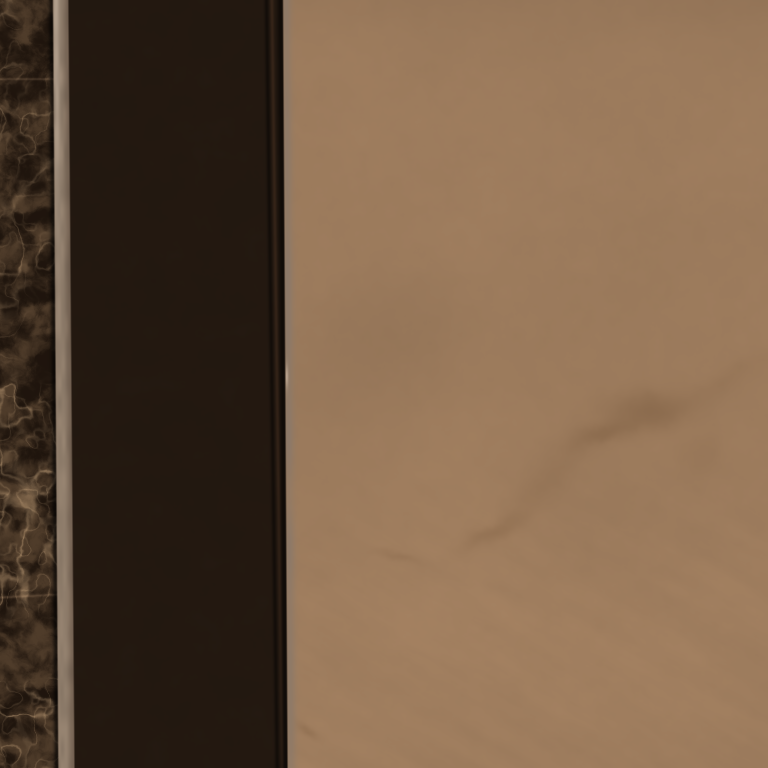
A Shadertoy shader for this texture:

```glsl
// Tan stone panel beside a dark vertical trim, a metal strip and brown veined marble.

float hash(vec2 p) {
    vec3 q = fract(vec3(p.xyx) * 0.1031);
    q += dot(q, q.yzx + 33.33);
    return fract((q.x + q.y) * q.z);
}

float noise(vec2 p) {
    vec2 cell = floor(p), f = fract(p);
    f = f * f * (3.0 - 2.0 * f);
    return mix(mix(hash(cell), hash(cell + vec2(1, 0)), f.x),
               mix(hash(cell + vec2(0, 1)), hash(cell + vec2(1, 1)), f.x), f.y);
}

float fbm(vec2 p) {
    float sum = 0.0, amp = 0.5;
    for (int i = 0; i < 5; i++) {
        sum += amp * noise(p);
        p = mat2(1.6, 1.2, -1.2, 1.6) * p + 7.3;
        amp *= 0.5;
    }
    return sum;
}

// Coverage right of an edge
float rightOf(float x, float edge, float soft) {
    return smoothstep(edge - soft, edge + soft, x);
}

// Soft line around a centre
float glow(float d, float width) {
    return exp(-d * d / (width * width));
}

// Soft rotated ellipse
float blot(vec2 p, vec2 center, vec2 radius, float angle) {
    float c = cos(angle), s = sin(angle);
    vec2 q = mat2(c, -s, s, c) * (p - center) / radius;
    return exp(-dot(q, q));
}

vec3 darkMarble(vec2 p) {
    vec2 warped = p + 0.022 * vec2(fbm(p * 32.0), fbm(p * 32.0 + 19.0));
    float cloud = fbm(warped * 48.0);
    float veinA = glow(noise(warped * vec2(42.0, 34.0)) - 0.5, 0.045);
    float veinB = glow(noise(warped * vec2(75.0, 60.0) + 41.0) - 0.5, 0.07);
    float patches = smoothstep(0.3, 0.7, noise(p * vec2(20.0, 13.0) + 3.0));
    float lower = 1.0 - smoothstep(0.35, 0.65, p.y);
    vec3 color = mix(vec3(0.12, 0.08, 0.05), vec3(0.31, 0.235, 0.165), smoothstep(0.25, 0.75, cloud));
    color += vec3(0.19, 0.165, 0.13) * (veinA + 0.5 * veinB) * patches * (0.65 + 0.35 * lower);
    float seams = glow(p.y - 0.897, 0.0016) + glow(p.y - 0.222 - 0.05 * p.x, 0.0018);
    return color + vec3(0.12, 0.10, 0.08) * seams;
}

vec3 tanStone(vec2 p) {
    float broad = fbm(p * vec2(5.0, 6.0) + 2.0) - 0.48;
    float slope = p.y + 0.55 * p.x;
    float streaks = fbm(vec2(p.x * 9.0, slope * 42.0)) - 0.48;
    float fine = fbm(p * 55.0) - 0.48;
    vec3 color = vec3(0.612, 0.482, 0.362);
    color *= 1.0 + 0.06 * broad + 0.045 * streaks * (1.0 - smoothstep(0.2, 0.5, p.y)) + 0.022 * fine;
    color *= 1.0 - 0.05 * blot(p, vec2(0.51, 0.57), vec2(0.10, 0.08), 0.3);
    color *= 1.0 + 0.03 * blot(p, vec2(0.70, 0.15), vec2(0.30, 0.13), -0.2);

    // Diagonal stain with ragged edges
    vec2 q = p + 0.022 * (vec2(fbm(p * 25.0), fbm(p * 25.0 + 11.0)) - 0.48);
    float stain = 0.9 * blot(q, vec2(0.845, 0.466), vec2(0.052, 0.024), 0.1);
    stain += 0.8 * blot(q, vec2(0.785, 0.436), vec2(0.038, 0.012), 0.25);
    stain += 0.65 * blot(q, vec2(0.637, 0.308), vec2(0.042, 0.012), 0.5);
    stain += 0.45 * blot(q, vec2(0.515, 0.273), vec2(0.028, 0.006), -0.15);
    stain += 0.35 * blot(q, vec2(0.71, 0.375), vec2(0.075, 0.022), 0.85);
    stain += 0.30 * blot(q, vec2(0.95, 0.505), vec2(0.075, 0.018), 0.45);
    stain += 0.25 * blot(q, vec2(0.91, 0.41), vec2(0.03, 0.025), 0.8);
    stain += 0.6 * blot(q, vec2(0.404, 0.046), vec2(0.014, 0.006), -0.5);
    color *= 1.0 - vec3(0.11, 0.13, 0.16) * min(stain, 1.0);
    return color * (1.0 - 0.05 * smoothstep(0.9, 1.05, p.y));
}

vec3 darkTrim(float x, float ridge, float edge, vec2 p) {
    vec3 color = vec3(0.135, 0.094, 0.063) * (0.97 + 0.08 * fbm(p * 30.0));
    color *= 1.0 - 0.45 * glow(x - ridge + 0.003, 0.003);
    color += vec3(0.07, 0.045, 0.03) * glow(x - ridge - 0.004, 0.0025);
    return color * (1.0 - 0.55 * glow(x - edge + 0.003, 0.005));
}

vec3 metalStrip(float across, vec2 p) {
    vec3 color = mix(vec3(0.56, 0.49, 0.42), vec3(0.45, 0.38, 0.32), smoothstep(0.45, 1.0, across));
    color += 0.12 * glow(across - 0.2, 0.2) * smoothstep(0.5, 1.0, p.y);
    return color * (0.94 + 0.12 * noise(vec2(across * 4.0, p.y * 40.0)));
}

void mainImage(out vec4 fragColor, in vec2 fragCoord) {
    vec2 p = fragCoord / iResolution.xy;
    float soft = max(0.0015, 0.75 / iResolution.x);
    float down = 1.0 - p.y;

    // Slightly leaning vertical boundaries
    float stripLeft = 0.069 + 0.007 * down;
    float stripRight = 0.089 + 0.008 * down;
    float ridge = 0.350 + 0.014 * down;
    float edge = 0.3685 + 0.006 * down;

    vec3 color = darkMarble(p);
    color *= 1.0 - 0.6 * glow(p.x - stripLeft + 0.002, 0.004);
    float across = (p.x - stripLeft) / (stripRight - stripLeft);
    color = mix(color, metalStrip(across, p), rightOf(p.x, stripLeft, soft));
    color = mix(color, darkTrim(p.x, ridge, edge, p), rightOf(p.x, stripRight, soft));

    // Stone with a pale grey rim against the trim
    vec3 stone = tanStone(p);
    float rim = glow(p.x - edge - 0.004, 0.007) * (0.5 + 0.5 * noise(vec2(3.0, p.y * 14.0)));
    stone = mix(stone, vec3(0.55, 0.475, 0.41), rim);
    stone += 0.16 * blot(p, vec2(edge + 0.002, 0.51), vec2(0.002, 0.014), 0.0);
    color = mix(color, stone, rightOf(p.x, edge, soft));
    fragColor = vec4(color, 1.0);
}
```
